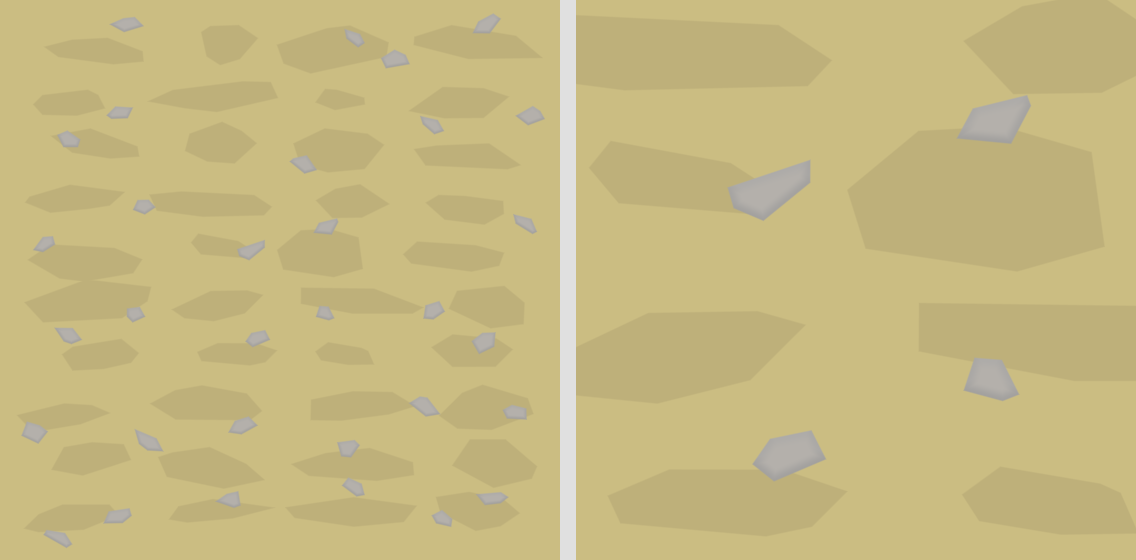
Left, the full canvas; right, a detail of the centre.
This texture is drawn by a WebGL 1 fragment shader. Its source:

```glsl
precision highp float;
// Sandy ground: flat, wide darker patches and a few small grey stones.
// Both are irregular polygons, one per cell of a jittered grid, drawn
// with a polygon distance function; stones get a soft shaded rim.

uniform vec2 u_resolution;

const float TAU = 6.2831853;
const float MARGIN = 0.035;
const vec2 PATCH_GRID = vec2(4.0, 10.0);
const vec2 STONE_GRID = vec2(6.0, 6.0);
const int MAX_SIDES = 7;

const vec3 SAND = vec3(0.796, 0.741, 0.510);
const vec3 PATCH = vec3(0.745, 0.690, 0.478);
const vec3 STONE_FACE = vec3(0.705, 0.690, 0.670);
const vec3 STONE_TOP = vec3(0.680, 0.672, 0.662);
const vec3 STONE_BASE = vec3(0.635, 0.628, 0.620);

float hash(vec2 p) {
  return fract(sin(dot(p, vec2(127.1, 311.7))) * 43758.5453);
}

float between(float low, float high, vec2 seed) {
  return mix(low, high, hash(seed));
}

vec2 rotate(vec2 p, float angle) {
  float c = cos(angle), s = sin(angle);
  return vec2(c * p.x + s * p.y, c * p.y - s * p.x);
}

// Corner of an irregular polygon inscribed around an ellipse.
vec2 corner(float index, float sides, vec2 halfSize, float seed) {
  float k = mod(index, sides);
  float jitter = between(-0.36, 0.36, vec2(k, seed));
  float angle = TAU * ((k + jitter) / sides + hash(vec2(seed, 3.7)));
  float radius = between(0.78, 1.14, vec2(seed, k + 9.0));
  return halfSize * radius * vec2(cos(angle), sin(angle));
}

// Signed distance to that polygon, negative inside.
float polygon(vec2 p, float sides, vec2 halfSize, float seed) {
  vec2 previous = corner(sides - 1.0, sides, halfSize, seed);
  float nearest = 10.0;
  float side = 1.0;
  for (int i = 0; i < MAX_SIDES; i++) {
    if (float(i) >= sides) break;
    vec2 current = corner(float(i), sides, halfSize, seed);
    vec2 edge = previous - current;
    vec2 w = p - current;
    vec2 gap = w - edge * clamp(dot(w, edge) / dot(edge, edge), 0.0, 1.0);
    nearest = min(nearest, dot(gap, gap));
    bvec3 crossing = bvec3(p.y >= current.y, p.y < previous.y,
                           edge.x * w.y > edge.y * w.x);
    if (all(crossing) || all(not(crossing))) side = -side;
    previous = current;
  }
  return side * sqrt(nearest);
}

bool outside(vec2 cell, vec2 grid) {
  return any(lessThan(cell, vec2(0.0))) || any(greaterThanEqual(cell, grid));
}

// Uneven column boundary, so patches in a row differ in width.
float columnEdge(float column, float row) {
  float inner = step(0.5, column) * step(column, PATCH_GRID.x - 0.5);
  float shift = inner * between(-0.26, 0.26, vec2(column, row + 40.0));
  return mix(MARGIN, 1.0 - MARGIN, (column + shift) / PATCH_GRID.x);
}

float patchDistance(vec2 p, vec2 cell) {
  float left = columnEdge(cell.x, cell.y);
  float right = columnEdge(cell.x + 1.0, cell.y);
  vec2 halfSize = vec2(0.5 * (right - left) * between(0.62, 1.0, cell + 11.0),
                       between(0.019, 0.045, cell + 23.0));
  vec2 center = vec2(0.5 * (left + right), (cell.y + 0.5) / PATCH_GRID.y);
  center.y = mix(MARGIN, 1.0 - MARGIN, center.y);
  center += vec2(0.012, 0.014) * (2.0 * hash(cell + 31.0) - 1.0);
  vec2 local = p - center;
  local.y -= local.x * between(-0.16, 0.16, cell + 47.0);
  return polygon(local, MAX_SIDES > 6 && hash(cell + 5.0) > 0.5 ? 7.0 : 6.0,
                 halfSize, 100.0 * hash(cell + 53.0));
}

float stoneDistance(vec2 p, vec2 cell) {
  vec2 jitter = vec2(hash(cell + 61.0), hash(cell + 67.0)) - 0.5;
  vec2 center = (cell + 0.5 + 0.6 * jitter) / STONE_GRID;
  vec2 halfSize = vec2(between(0.021, 0.032, cell + 71.0),
                       between(0.013, 0.018, cell + 73.0));
  vec2 local = rotate(p - center, between(-0.65, 0.65, cell + 79.0));
  return polygon(local, 5.0, halfSize, 100.0 * hash(cell + 83.0));
}

void main() {
  vec2 uv = gl_FragCoord.xy / u_resolution;
  float pixel = 1.0 / min(u_resolution.x, u_resolution.y);

  // Nearest patch and stone among the neighbouring cells.
  float patches = 1.0, stones = 1.0, stonesBelow = 1.0;
  vec2 patchHome = floor((uv - MARGIN) / (1.0 - 2.0 * MARGIN) * PATCH_GRID);
  vec2 stoneHome = floor(uv * STONE_GRID);
  for (int y = -1; y <= 1; y++) {
    for (int x = -1; x <= 1; x++) {
      vec2 offset = vec2(float(x), float(y));
      vec2 cell = patchHome + offset;
      if (!outside(cell, PATCH_GRID)) patches = min(patches, patchDistance(uv, cell));
      cell = stoneHome + offset;
      if (outside(cell, STONE_GRID) || hash(cell + 89.0) > 0.93) continue;
      stones = min(stones, stoneDistance(uv, cell));
      stonesBelow = min(stonesBelow, stoneDistance(uv - vec2(0.0, 0.004), cell));
    }
  }

  // Stone rim: darker where the surface turns downwards.
  float facingDown = smoothstep(-0.003, 0.003, stonesBelow < stones ? -0.003 : 0.003);
  facingDown = clamp(0.5 + (stones - stonesBelow) / 0.008, 0.0, 1.0);
  vec3 rim = mix(STONE_TOP, STONE_BASE, 1.0 - facingDown);
  vec3 stone = mix(rim, STONE_FACE, smoothstep(0.0, 0.007, -stones));

  vec3 color = mix(SAND, PATCH, smoothstep(pixel, -pixel, patches));
  color = mix(color, stone, smoothstep(pixel, -pixel, stones));
  gl_FragColor = vec4(color, 1.0);
}
```
